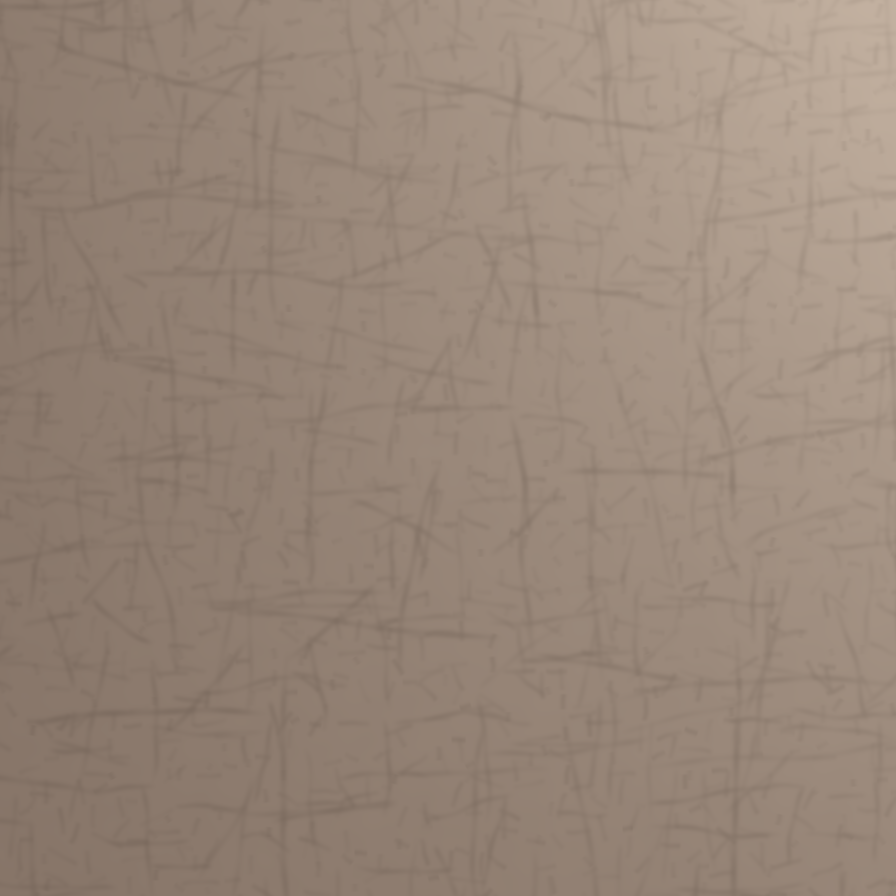
Write a Shadertoy shader that draws this texture.

```glsl
// Warm taupe plaster with soft crosshatched hairline creases, lit from the upper right.

const float HALF_PI = 1.5708;

// Four random values per cell
vec4 hash4(vec2 cell, float seed) {
    vec4 h = fract(vec4(cell.xyx, seed) * vec4(0.1031, 0.1030, 0.0973, 0.1099));
    h += dot(h, h.wzxy + 33.33);
    return fract((h.xxyz + h.yzzw) * h.zywx);
}

// Gently bent stroke along x, with faded ends and uneven pressure
float crease(vec2 p, float halfLength, float bend, float width, float phase) {
    float along = p.x / halfLength;
    float wave = sin(along * 2.3 + phase) + 0.3 * sin(along * 6.1 + phase * 2.7);
    float d = (p.y - bend * halfLength * wave) / width;
    float ends = 1.0 - smoothstep(0.65, 1.0, abs(along));
    float pressure = 0.72 + 0.28 * sin(p.x * 95.0 + phase * 3.0);
    return exp(-d * d) * ends * pressure;
}

// Scattered creases: one per cell, leaning around a main angle
float creaseLayer(vec2 p, float cells, float angle, float spread,
                  vec2 lengthRange, float width, float seed) {
    vec2 home = floor(p * cells);
    float clear = 1.0;
    for (int y = -1; y <= 1; y++) {
        for (int x = -1; x <= 1; x++) {
            vec2 cell = home + vec2(x, y);
            vec4 place = hash4(cell + 17.0, seed);
            vec4 shape = hash4(cell + 71.0, seed + 5.3);
            float lean = place.z * 2.0 - 1.0;
            float turn = angle + spread * lean * abs(lean);
            vec2 q = p - (cell + place.xy) / cells;
            q = vec2(q.x * cos(turn) + q.y * sin(turn),
                     q.y * cos(turn) - q.x * sin(turn));
            float halfLength = mix(lengthRange.x, lengthRange.y, place.w) / cells;
            float bend = mix(0.015, 0.07, shape.x);
            float ink = crease(q, halfLength, bend, width, shape.y * 6.283);
            clear *= 1.0 - ink * mix(0.35, 1.0, shape.z);
        }
    }
    return 1.0 - clear;
}

// Diagonal light falloff with a glow in the upper right corner
vec3 wallColor(vec2 uv) {
    vec3 shadowTaupe = vec3(0.527, 0.457, 0.407);
    vec3 lightSand = vec3(0.765, 0.695, 0.630);
    vec2 toCorner = 1.0 - uv;
    float light = 0.29 * uv.x + 0.125 * uv.y + 0.42 * uv.x * uv.y;
    light += 0.165 * exp(-6.0 * dot(toCorner, toCorner));
    return mix(shadowTaupe, lightSand, light);
}

// Faint woven unevenness from layered sines
float weave(vec2 p) {
    float threads = sin(p.x * 151.0 + 2.0 * sin(p.y * 19.0))
                  + sin(p.y * 173.0 + 2.0 * sin(p.x * 23.0));
    float patches = sin(p.x * 37.0 + 3.0 * sin(p.y * 13.0))
                  * sin(p.y * 31.0 + 2.0 * sin(p.x * 17.0));
    return 0.25 * threads + 0.5 * patches;
}

void mainImage(out vec4 fragColor, in vec2 fragCoord) {
    vec2 uv = fragCoord / iResolution.xy;
    vec2 p = fragCoord / iResolution.y;

    // Long, medium and diagonal creases
    float ink = 0.0;
    ink += 0.80 * creaseLayer(p, 5.0, 0.0, 0.35, vec2(0.45, 0.95), 0.0037, 1.0);
    ink += 0.75 * creaseLayer(p, 5.0, HALF_PI, 0.35, vec2(0.40, 0.90), 0.0037, 2.0);
    ink += 0.60 * creaseLayer(p, 10.0, 0.0, 0.30, vec2(0.30, 0.85), 0.0034, 3.0);
    ink += 0.55 * creaseLayer(p, 10.0, HALF_PI, 0.30, vec2(0.30, 0.80), 0.0034, 4.0);
    ink += 0.60 * creaseLayer(p, 6.0, 0.8, 1.70, vec2(0.20, 0.60), 0.0036, 6.0);

    // Short flecks between them
    ink += 0.45 * creaseLayer(p, 24.0, 0.0, 0.70, vec2(0.15, 0.60), 0.0032, 7.0);
    ink += 0.45 * creaseLayer(p, 26.0, HALF_PI, 0.80, vec2(0.12, 0.50), 0.0032, 8.0);

    // Saturate crossings, then darken the lit wall
    float stain = 1.0 - exp(-ink);
    vec3 color = wallColor(uv) * (1.0 + 0.006 * weave(p));
    color *= 1.0 - stain * vec3(0.165, 0.175, 0.185);
    fragColor = vec4(color, 1.0);
}
```
